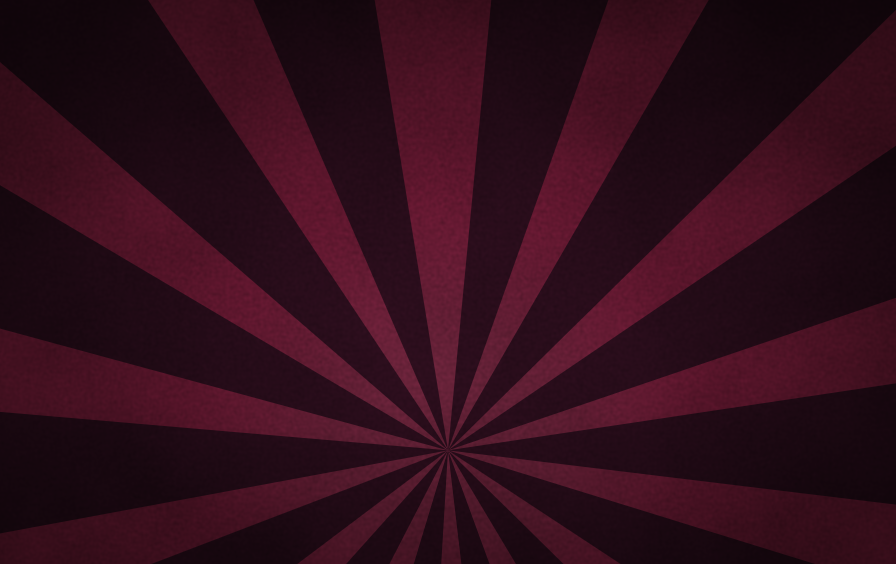
A WebGL 1 fragment shader for this background:

```glsl
precision highp float;
// Dark crimson sunburst: fourteen rays fan out from a low centre, drawn by
// folding the polar angle. An oval glow lights the middle, and gradient noise
// adds worn blotches and a fine paper grain.

uniform vec2 u_resolution;

#define RAY_COUNT 14.0
#define RAY_TILT -1.8          // degrees clockwise from straight up
#define RAY_HALF_WIDTH 5.15    // degrees
#define HUB vec2(0.5, 0.2015)
#define GLOW_CENTER vec2(0.5, 0.45)
#define GLOW_SCALE vec2(1.7, 1.65)
#define BLOTCH_AMOUNT 0.36
#define GRAIN_AMOUNT 0.16

const vec3 RAY_LIT = vec3(0.405, 0.095, 0.195);
const vec3 RAY_HUB = vec3(0.390, 0.130, 0.215);
const vec3 RAY_DIM = vec3(0.180, 0.045, 0.085);
const vec3 GAP_LIT = vec3(0.165, 0.052, 0.108);
const vec3 GAP_DIM = vec3(0.062, 0.020, 0.040);

vec2 hashGradient(vec2 cell) {
  vec2 h = vec2(dot(cell, vec2(127.1, 311.7)), dot(cell, vec2(269.5, 183.3)));
  return 2.0 * fract(sin(h) * 43758.5) - 1.0;
}

float gradientNoise(vec2 p) {
  vec2 i = floor(p), f = fract(p);
  vec2 u = f * f * f * (f * (f * 6.0 - 15.0) + 10.0);
  vec2 e = vec2(0.0, 1.0);
  float a = dot(hashGradient(i), f);
  float b = dot(hashGradient(i + e.yx), f - e.yx);
  float c = dot(hashGradient(i + e.xy), f - e.xy);
  float d = dot(hashGradient(i + e.yy), f - e.yy);
  return mix(mix(a, b, u.x), mix(c, d, u.x), u.y);
}

float fbm(vec2 p) {
  float sum = 0.0, amplitude = 0.5;
  for (int i = 0; i < 5; i++) {
    sum += amplitude * gradientNoise(p);
    p = mat2(1.6, 1.2, -1.2, 1.6) * p + 7.3;
    amplitude *= 0.55;
  }
  return sum;
}

// Ray coverage at p, measured from the hub in canvas heights
float rayMask(vec2 p) {
  float angle = atan(p.x, p.y);
  float up = cos(angle);
  float low = smoothstep(0.3, 0.6, -up);

  // Spread the rays slightly sideways, more so below the hub
  float spread = clamp(2.5 * sin(angle), -1.0, 1.0) * (1.0 + 1.2 * low);
  float period = 360.0 / RAY_COUNT;
  float turn = degrees(angle) - RAY_TILT - spread;
  float offset = abs(mod(turn + 0.5 * period, period) - 0.5 * period);

  // The upright ray is the widest
  float halfWidth = RAY_HALF_WIDTH + 1.9 * smoothstep(0.95, 0.985, up) + 0.4 * low;
  float edge = radians(halfWidth - offset) * length(p);
  return clamp(edge * u_resolution.y + 0.5, 0.0, 1.0);
}

void main() {
  vec2 uv = gl_FragCoord.xy / u_resolution;
  float aspect = u_resolution.x / u_resolution.y;
  vec2 p = (uv - HUB) * vec2(aspect, 1.0);

  // Oval glow and the colours it lights
  float glow = 1.0 - smoothstep(0.1, 1.25, length((uv - GLOW_CENTER) * GLOW_SCALE));
  float nearHub = 1.0 - smoothstep(0.1, 0.5, length(p));
  vec3 ray = mix(RAY_DIM, mix(RAY_LIT, RAY_HUB, nearHub), glow);
  vec3 gap = mix(GAP_DIM, GAP_LIT, glow);
  vec3 color = mix(gap, ray, rayMask(p));

  // Worn blotches, strongest away from the glow, then paper grain
  float blotch = fbm(p * 4.5 + 3.0);
  float grain = gradientNoise(p * 150.0) + 0.6 * gradientNoise(p * vec2(70.0, 110.0) + 19.0);
  color *= 1.0 + BLOTCH_AMOUNT * blotch * mix(1.3, 0.5, glow) + GRAIN_AMOUNT * grain;

  gl_FragColor = vec4(color, 1.0);
}
```
